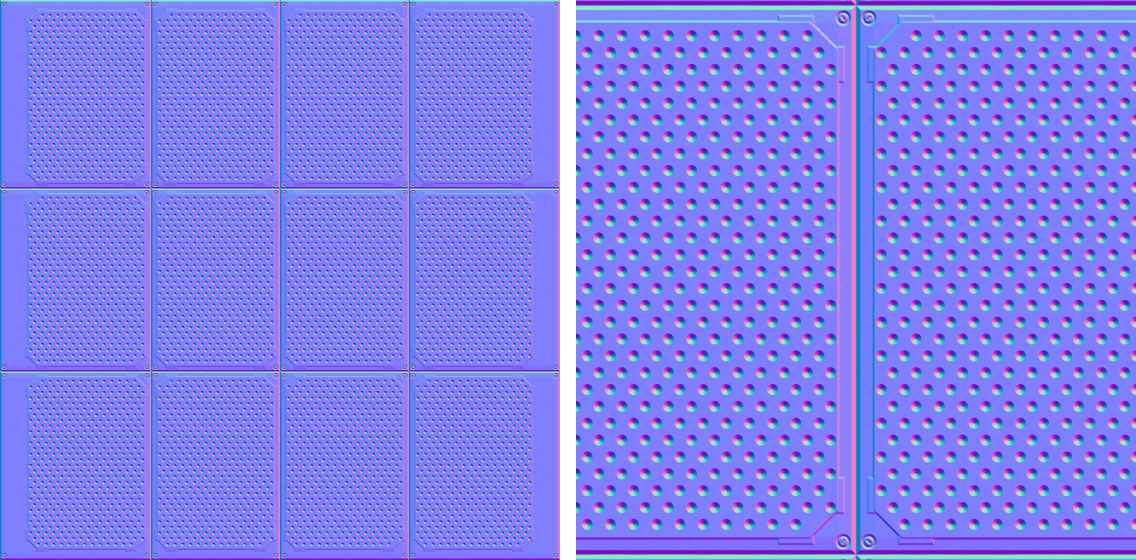
Left: the whole. Right: its middle third, enlarged.
This texture map is drawn by a Shadertoy shader. Its source:

```glsl
const vec2  GRID = vec2(4.0, 3.0);            // panels across and down
const vec2  PITCH = vec2(0.2303, 0.3268);     // panel spacing
const float SEAM_WIDTH = 0.0028;
const float SEAM_DEPTH = 0.0044;
const float MARGIN_WIDTH = 0.0105;            // soft bevel beside each seam
const float MARGIN_SLOPE = 0.10;
const vec2  PLATE_HALF = vec2(0.1040, 0.1532);
const float PLATE_CHAMFER = 0.0165;
const float PLATE_HEIGHT = 0.0014;
const float LINE_WIDTH = 0.0014;
const float TAB_LENGTH = 0.0098;              // half length
const float TAB_REACH = 0.0033;
const float TAB_HEIGHT = 0.0008;
const vec2  TAB_OFFSET = vec2(0.0794, 0.1283);
const vec2  HOLE_PITCH = vec2(0.0138, 0.01003);
const float HOLE_RADIUS = 0.0032;
const float HOLE_FLOOR = 0.0006;              // radius of the flat bottom
const float HOLE_DEPTH = 0.0047;
const float HOLE_BORDER = 0.0036;
const float SCREW_INSET = 0.0076;
const float SCREW_RADIUS = 0.0033;
const float SCREW_DEPTH = 0.0018;
const float WEAR_SCALE = 95.0;
const float WEAR_HEIGHT = 0.00016;
const float GRAIN_SCALE = 380.0;
const float GRAIN_HEIGHT = 0.00003;
const float SLOPE_STEP = 0.0002;
const int   SAMPLES = 3;                      // per axis, for smooth edges

float hash(vec2 p) {
    return fract(sin(dot(p, vec2(127.1, 311.7))) * 43758.5453);
}

float noise(vec2 p) {
    vec2 i = floor(p), f = fract(p);
    f = f * f * (3.0 - 2.0 * f);
    return mix(mix(hash(i), hash(i + vec2(1, 0)), f.x),
               mix(hash(i + vec2(0, 1)), hash(i + vec2(1, 1)), f.x), f.y);
}

// 1 inside a shape, falling to 0 across the given width outside it
float fill(float d, float width) {
    return 1.0 - smoothstep(0.0, width, d);
}

float boxDistance(vec2 p, vec2 halfSize) {
    vec2 q = abs(p) - halfSize;
    return max(q.x, q.y);
}

float plateDistance(vec2 p) {
    vec2 q = abs(p) - PLATE_HALF;
    return max(max(q.x, q.y), (q.x + q.y + PLATE_CHAMFER) * 0.7071);
}

float tabDistance(vec2 p) {
    vec2 a = abs(p);
    float ends = boxDistance(a - vec2(TAB_OFFSET.x, PLATE_HALF.y), vec2(TAB_LENGTH, TAB_REACH));
    float sides = boxDistance(a - vec2(PLATE_HALF.x, TAB_OFFSET.y), vec2(TAB_REACH, TAB_LENGTH));
    return min(ends, sides);
}

// Staggered conical holes, kept clear of the plate border
float holes(vec2 p) {
    float row = floor(p.y / HOLE_PITCH.y);
    float shift = mod(row, 2.0) * 0.5 + 0.25;
    float column = floor(p.x / HOLE_PITCH.x - shift + 0.5);
    vec2 center = vec2(column + shift, row + 0.5) * HOLE_PITCH;
    float inside = step(plateDistance(center), -HOLE_BORDER);
    float r = length(p - center);
    return inside * clamp((HOLE_RADIUS - r) / (HOLE_RADIUS - HOLE_FLOOR), 0.0, 1.0);
}

// Ring groove with a slotted head
float screw(vec2 p, float angle) {
    float r = length(p);
    float ring = fill(abs(r - SCREW_RADIUS), 0.0015);
    float slot = fill(abs(dot(p, vec2(cos(angle), sin(angle)))), 0.0011);
    return ring + 0.6 * slot * fill(r - 0.0012, 0.001);
}

float height(vec2 uv) {
    // Outer panels stretch to the canvas border
    vec2 id = clamp(floor((uv - 0.5) / PITCH + GRID * 0.5), vec2(0), GRID - 1.0);
    vec2 center = 0.5 + (id + 0.5 - GRID * 0.5) * PITCH;
    vec2 low = mix(center - PITCH * 0.5, vec2(0), vec2(equal(id, vec2(0))));
    vec2 high = mix(center + PITCH * 0.5, vec2(1), vec2(equal(id, GRID - 1.0)));
    vec2 border = min(uv - low, high - uv);
    float edge = min(border.x, border.y);
    vec2 p = uv - center;

    // Panel body and seams
    float h = SEAM_DEPTH * smoothstep(0.0, SEAM_WIDTH, edge);
    h += MARGIN_SLOPE * clamp(edge, 0.0, MARGIN_WIDTH);

    // Raised plate with lower tabs along its outline
    h += max(PLATE_HEIGHT * fill(plateDistance(p), LINE_WIDTH),
             TAB_HEIGHT * fill(tabDistance(p), LINE_WIDTH));

    h -= HOLE_DEPTH * holes(p);
    h -= SCREW_DEPTH * screw(border - SCREW_INSET, 6.2832 * hash(id));

    // Faint wear and grain, different on every panel
    h += WEAR_HEIGHT * noise(uv * WEAR_SCALE + id * 17.0);
    return h + GRAIN_HEIGHT * noise(uv * GRAIN_SCALE + id * 31.0);
}

vec3 surfaceNormal(vec2 uv) {
    vec2 e = vec2(SLOPE_STEP, 0.0);
    vec2 slope = vec2(height(uv + e.xy) - height(uv - e.xy),
                      height(uv + e.yx) - height(uv - e.yx)) / (2.0 * SLOPE_STEP);
    return normalize(vec3(-slope, 1.0));
}

void mainImage(out vec4 fragColor, in vec2 fragCoord) {
    vec3 normal = vec3(0);
    for (int y = 0; y < SAMPLES; y++)
        for (int x = 0; x < SAMPLES; x++) {
            vec2 offset = (vec2(x, y) + 0.5) / float(SAMPLES) - 0.5;
            normal += surfaceNormal((fragCoord + offset) / iResolution.xy);
        }
    normal /= float(SAMPLES * SAMPLES);
    fragColor = vec4(normal * 0.5 + 0.5, 1.0);
}
```
